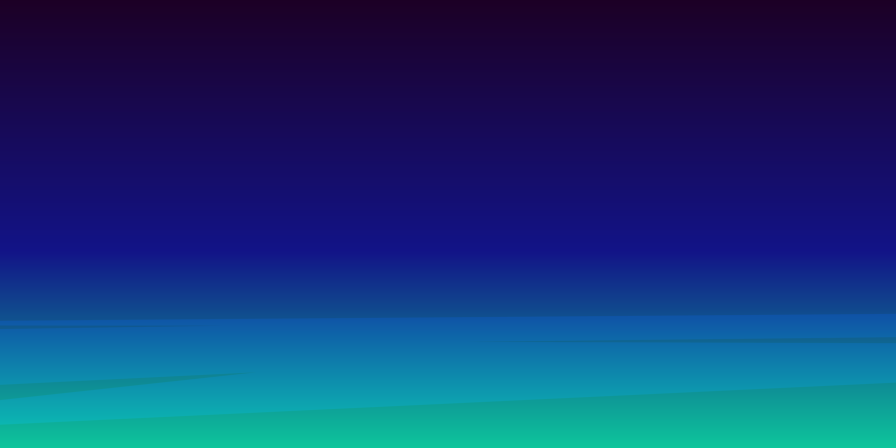
Reproduce this background procedurally as a Shadertoy shader.

```glsl
// Night sky fading into a teal sea, crossed by thin slanted bands of light.

// Soft coverage of the area below a line from (0, left) to (1, right).
float below(vec2 uv, float left, float right) {
    float edge = 0.75 / iResolution.y;
    return 1.0 - smoothstep(-edge, edge, uv.y - mix(left, right, uv.x));
}

// Sliver that widens from its tip to a side of the canvas.
// Its two edges meet that side at the heights top and bottom.
float sliver(vec2 uv, vec2 tip, float side, float top, float bottom) {
    float along = (uv.x - tip.x) / (side - tip.x);
    float upper = mix(tip.y, top, along);
    float lower = mix(tip.y, bottom, along);
    float edge = 0.75 / iResolution.y;
    float cover = smoothstep(-edge, edge, uv.y - lower)
                - smoothstep(-edge, edge, uv.y - upper);
    return max(cover, 0.0) * step(0.0, along);
}

void mainImage(out vec4 fragColor, in vec2 fragCoord) {
    vec2 uv = fragCoord / iResolution.xy;

    // Sky above, teal glow below
    vec3 indigo = vec3(0.07, 0.075, 0.53);
    vec3 night = vec3(0.11, 0.0, 0.145);
    vec3 teal = vec3(0.05, 0.775, 0.61);
    float bend = 0.44;
    vec3 color = uv.y > bend
        ? mix(indigo, night, (uv.y - bend) / (1.0 - bend))
        : mix(teal, indigo, uv.y / bend);

    // Blue water between the horizon and the slanted shore
    float water = below(uv, 0.284, 0.2995) * (1.0 - below(uv, 0.052, 0.146));

    // Slivers where the glow shows through the water
    water *= 1.0 - sliver(uv, vec2(0.286, 0.169), 0.0, 0.141, 0.107);
    water *= 1.0 - sliver(uv, vec2(0.25, 0.273), 0.0, 0.2734, 0.2656);
    water *= 1.0 - sliver(uv, vec2(0.52, 0.237), 1.0, 0.2474, 0.234);

    color += water * vec3(-0.005, 0.02, 0.095);
    fragColor = vec4(color, 1.0);
}
```
